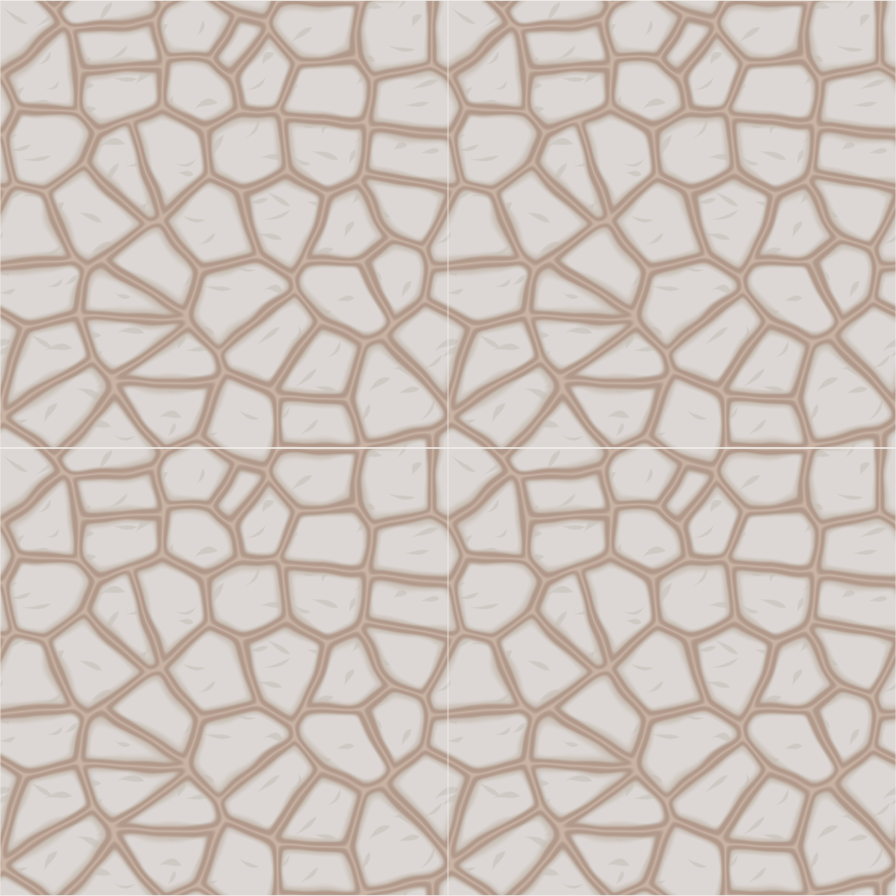
Give the GLSL for this texture, as a Shadertoy shader.

```glsl
// Crazy paving: pale irregular stones set in tan mortar with a lighter ridge.
// A wrapped, jittered Voronoi diagram forms one tile, repeated two by two;
// scattered tapered flecks mark the stones and a pale seam divides the tiles.

#define REPEATS 2.0
#define CELLS vec2(6.0, 7.0)
#define JITTER 0.84
#define ROUNDING 230.0
#define JOINT_WIDTH 0.0122
#define RIDGE_WIDTH 0.0022
#define SHADE_WIDTH 0.013
#define WARP 0.014
#define FLECK_GRID 13.0
#define FLECK_DENSITY 0.85
#define SEAM_WIDTH 0.002
#define SEED 23u

const vec3 STONE = vec3(0.863, 0.843, 0.832);
const vec3 FLECK = vec3(0.795, 0.778, 0.748);
const vec3 SHADE = vec3(0.785, 0.745, 0.705);
const vec3 MORTAR = vec3(0.695, 0.602, 0.545);
const vec3 RIDGE = vec3(0.790, 0.705, 0.645);
const vec3 SEAM = vec3(0.950, 0.935, 0.920);

// Two random values per lattice cell, wrapping after the given period.
vec2 hash2(vec2 cell, vec2 period, uint salt) {
    uvec2 v = uvec2(mod(cell, period)) + uvec2(salt, salt * 7u + SEED);
    v = v * 1664525u + 1013904223u;
    v.x += v.y * 1664525u;
    v.y += v.x * 1664525u;
    v ^= v >> 16u;
    v.x += v.y * 1664525u;
    v.y += v.x * 1664525u;
    v ^= v >> 16u;
    return vec2(v & 65535u) / 65536.0;
}

// Smooth noise that wraps at the tile border.
vec2 noise2(vec2 p, float period, uint salt) {
    vec2 i = floor(p * period), f = fract(p * period);
    vec2 wrap = vec2(period);
    f = f * f * (3.0 - 2.0 * f);
    vec2 low = mix(hash2(i, wrap, salt), hash2(i + vec2(1, 0), wrap, salt), f.x);
    vec2 high = mix(hash2(i + vec2(0, 1), wrap, salt), hash2(i + 1.0, wrap, salt), f.x);
    return mix(low, high, f.y);
}

// Offset from p to the seed point of a stone.
vec2 toSeed(vec2 cell, vec2 p) {
    vec2 offset = 0.5 + JITTER * (hash2(cell, CELLS, 1u) - 0.5);
    return (cell + offset) / CELLS - p;
}

// Distance to the nearest joint, blended so that stone corners are eased.
float jointDistance(vec2 p) {
    vec2 home = floor(p * CELLS), nearest = vec2(9.0);
    for (int y = -2; y <= 2; y++)
    for (int x = -2; x <= 2; x++) {
        vec2 r = toSeed(home + vec2(x, y), p);
        if (dot(r, r) < dot(nearest, nearest)) nearest = r;
    }
    float total = 1e-9;
    for (int y = -3; y <= 3; y++)
    for (int x = -3; x <= 3; x++) {
        vec2 r = toSeed(home + vec2(x, y), p), across = r - nearest;
        if (dot(across, across) > 1e-6) {
            float d = dot(0.5 * (r + nearest), normalize(across));
            total += exp(-ROUNDING * d);
        }
    }
    return -log(total) / ROUNDING;
}

// Coverage of bent, tapered chisel marks.
float flecks(vec2 p, float px) {
    vec2 home = floor(p * FLECK_GRID), wrap = vec2(FLECK_GRID);
    float cover = 0.0;
    for (int y = -1; y <= 1; y++)
    for (int x = -1; x <= 1; x++) {
        vec2 cell = home + vec2(x, y);
        vec2 kind = hash2(cell, wrap, 3u), shape = hash2(cell, wrap, 4u);
        vec2 q = p - (cell + hash2(cell, wrap, 2u)) / FLECK_GRID;
        float angle = mix(-0.6, 1.2, shape.x);
        float c = cos(angle), s = sin(angle);
        q = vec2(c * q.x + s * q.y, c * q.y - s * q.x);
        float t = q.x / mix(0.016, 0.032, shape.y);
        float halfWidth = mix(0.003, 0.0075, kind.y) * (1.0 - t * t) * (1.0 + 0.6 * t);
        float d = abs(q.y + (kind.y - 0.5) * 0.016 * t * t) - halfWidth;
        float mark = (1.0 - smoothstep(-px, px, d)) * step(abs(t), 1.0);
        cover = max(cover, mark * step(kind.x, FLECK_DENSITY));
    }
    return cover;
}

void mainImage(out vec4 fragColor, in vec2 fragCoord) {
    vec2 p = fract(fragCoord / iResolution.y * REPEATS);
    float px = REPEATS / iResolution.y;
    float soft = max(px, 0.0038);

    // Uneven joints and shading
    vec2 bend = noise2(p, 14.0, 5u) - 0.5;
    vec2 wear = noise2(p, 18.0, 6u);
    float d = jointDistance(p + WARP * bend);
    float joint = JOINT_WIDTH * mix(0.75, 1.15, wear.x);
    float shadeEnd = joint + SHADE_WIDTH * mix(0.5, 1.6, wear.y);

    // Stone, mortar and ridge
    vec3 color = mix(STONE, FLECK, 0.8 * flecks(p, px) * smoothstep(joint, joint + 0.008, d));
    color = mix(SHADE, color, smoothstep(joint, shadeEnd, d));
    color = mix(MORTAR, color, smoothstep(joint - soft, joint + soft, d));
    color = mix(RIDGE, color, smoothstep(RIDGE_WIDTH - soft, RIDGE_WIDTH + soft, d));

    // Seams between tiles, stronger across than down
    vec2 border = 0.5 - abs(p - 0.5);
    vec2 seam = 1.0 - smoothstep(SEAM_WIDTH - 0.5 * px, SEAM_WIDTH + 0.5 * px, border);
    color = mix(color, SEAM, max(0.4 * seam.x, 0.8 * seam.y));
    fragColor = vec4(color, 1.0);
}
```
